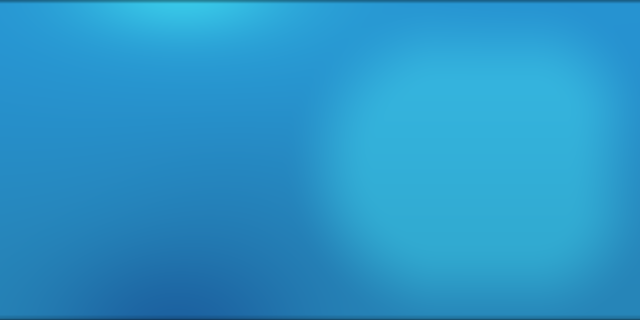
Give the GLSL for this background, as a Shadertoy shader.

```glsl
// A calm blue backdrop: a vertical gradient with a cyan glow at the top,
// a deep blue glow at the bottom and a large soft rounded panel at the right.
// Glows are Gaussian falloffs; the panel is a blurred rounded-box distance.

float glow(vec2 p, vec2 center, vec2 spread) {
    vec2 d = (p - center) / spread;
    return exp(-dot(d, d));
}

float roundedBox(vec2 p, vec2 halfSize, float radius) {
    vec2 q = abs(p) - halfSize + radius;
    return length(max(q, 0.0)) + min(max(q.x, q.y), 0.0) - radius;
}

void mainImage(out vec4 fragColor, in vec2 fragCoord) {
    // Height runs from 0 to 1; the horizontal axis is scaled to a 2:1 canvas
    vec2 p = fragCoord / iResolution.xy * vec2(2.0, 1.0);

    // Base gradient
    vec3 color = mix(vec3(0.15, 0.52, 0.72), vec3(0.15, 0.575, 0.82),
                     smoothstep(0.0, 1.0, p.y));

    // Deep blue pool along the lower edge
    vec3 deepBlue = vec3(0.105, 0.37, 0.62);
    color = mix(color, deepBlue, 0.92 * glow(p, vec2(0.55, -0.03), vec2(0.38, 0.25)));
    color = mix(color, deepBlue, 0.15 * glow(p, vec2(0.72, 0.28), vec2(0.35, 0.30)));

    // Wide halo and bright core along the upper edge
    color = mix(color, vec3(0.17, 0.66, 0.85), 0.55 * glow(p, vec2(0.65, 1.0), vec2(0.60, 0.28)));
    color = mix(color, vec3(0.23, 0.81, 0.92), 0.90 * glow(p, vec2(0.57, 1.02), vec2(0.31, 0.13)));

    // Large soft panel, rounder on its left side
    float radius = mix(0.38, 0.26, smoothstep(1.2, 1.7, p.x));
    float panelDistance = roundedBox(p - vec2(1.47, 0.485), vec2(0.45, 0.39), radius);
    float panel = 1.0 - smoothstep(-0.15, 0.14, panelDistance);
    vec3 panelColor = mix(vec3(0.19, 0.66, 0.81), vec3(0.205, 0.705, 0.87),
                          smoothstep(0.05, 0.85, p.y));
    color = mix(color, panelColor, panel);

    // Thin shaded rims at the top and bottom
    color *= 1.0 - 0.36 * smoothstep(0.014, 0.0, 1.0 - p.y);
    color *= 1.0 - 0.12 * smoothstep(0.018, 0.008, p.y);
    color *= 1.0 - 0.35 * smoothstep(0.007, 0.0, p.y);

    fragColor = vec4(color, 1.0);
}
```
